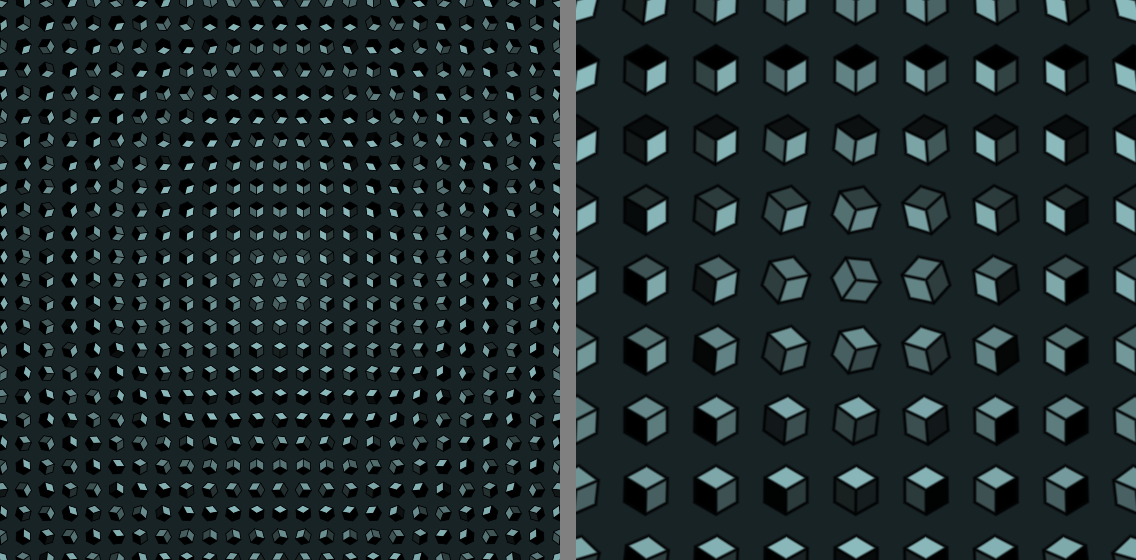
Left: the whole. Right: its middle third, enlarged.
Write a three.js fragment shader that draws this pattern.

```glsl
// A grid of small outlined cubes in isometric view, lit from above the centre.
// Each cube rolls by an angle that grows with its distance from a calm ring,
// mirrored left to right; each face is shaded by its angle to the light.

#define REPEATS 24.0
#define CUBE_RADIUS 0.35
#define LINE_HALF 0.019
#define SOFTNESS 0.024
#define CALM_RING 3.5
#define ROLL_RATE 0.0506
#define LIGHT_HEIGHT 3.4
#define BACKGROUND vec3(0.093, 0.138, 0.150)
#define FACE_COLOR vec3(0.550, 0.735, 0.745)
#define LINE_COLOR vec3(0.004, 0.008, 0.010)

varying vec2 vUv;

const float HALF_ROOT3 = 0.8660254;

mat2 turn(float angle) {
  float c = cos(angle), s = sin(angle);
  return mat2(c, s, -s, c);
}

// Signed distance to a hexagon with a corner pointing up
float hexagon(vec2 p, float radius) {
  p = abs(p);
  return max(p.x, 0.5 * p.x + HALF_ROOT3 * p.y) - HALF_ROOT3 * radius;
}

// Lambert shade of a face leaning toward a direction in the plane
float faceShade(vec2 lean, vec3 light) {
  return max(dot(vec3(0.8165 * lean, 0.5774), light), 0.0);
}

float strokeMask(float dist) {
  return 1.0 - smoothstep(LINE_HALF - SOFTNESS, LINE_HALF + SOFTNESS, abs(dist));
}

// Roll is quadratic in distance from the calm ring
float cubeRoll(vec2 place) {
  float offset = length(place) - CALM_RING;
  float side = place.x > 0.5 ? -1.0 : 1.0;
  return side * ROLL_RATE * offset * offset;
}

void main() {
  // Cell centres sit on the grid corners, so border cubes are cut
  vec2 grid = vUv * REPEATS + 0.5;
  vec2 place = floor(grid) - 0.5 * REPEATS;
  vec2 p = fract(grid) - 0.5;

  // Bring the point and the light into the frame of the rolled cube
  mat2 roll = turn(cubeRoll(place));
  p = roll * p;
  vec3 light = normalize(vec3(roll * -place, LIGHT_HEIGHT));

  // Pick the nearest of the three faces and the gap to the next one
  float nearest = -10.0, second = -10.0, shade = 0.0;
  for (int i = 0; i < 3; i++) {
    float angle = radians(90.0 + 120.0 * float(i));
    vec2 lean = vec2(cos(angle), sin(angle));
    float reach = dot(p, lean);
    if (reach > nearest) {
      second = nearest;
      nearest = reach;
      shade = faceShade(lean, light);
    } else {
      second = max(second, reach);
    }
  }

  // Faces, then inner edges, then the outline
  float outline = hexagon(p, CUBE_RADIUS);
  float inside = 1.0 - smoothstep(-SOFTNESS, SOFTNESS, outline);
  float innerEdge = (nearest - second) / (2.0 * HALF_ROOT3);
  vec3 cube = mix(FACE_COLOR * shade, LINE_COLOR, strokeMask(innerEdge));
  vec3 color = mix(BACKGROUND, cube, inside);
  color = mix(color, LINE_COLOR, strokeMask(outline));

  gl_FragColor = vec4(color, 1.0);
}
```
